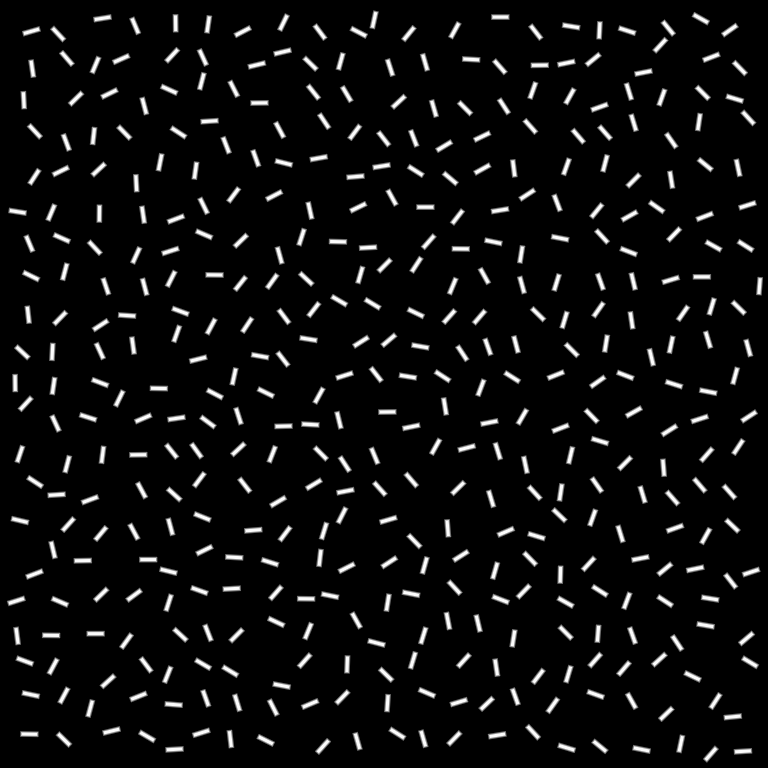
Write a WebGL 1 fragment shader that draws this pattern.

```glsl
precision highp float;

// White dashes strewn evenly over black, each turned at random.
// One dash sits in each cell of a jittered grid; every centre is then
// pushed away from close neighbours so that the dashes keep their distance.

uniform vec2 u_resolution;

const vec3 GROUND_COLOR = vec3(0.0);
const vec3 DASH_COLOR = vec3(0.99);

const float GRID = 21.0;            // cells along each side
const float MARGIN = 0.012;         // empty rim, in canvas units
const vec2 DASH_SIZE = vec2(0.0222, 0.0057); // length and width
const float EDGE = 0.003;           // width of the soft edge
const float JITTER = 0.84;          // scatter of centres, in cells
const float SPACING = 0.92;         // distance below which centres repel
const float PUSH = 0.52;            // share of the overlap undone by each
const float PI = 3.14159265;

float hash(vec2 p) {
  return fract(sin(dot(p, vec2(127.1, 311.7))) * 43758.5453);
}

// Randomly placed point of a cell, in grid units
vec2 scatteredPoint(vec2 cell) {
  vec2 random = vec2(hash(cell + 3.7), hash(cell + 51.3));
  return cell + 0.5 + (random - 0.5) * JITTER;
}

// The same point, moved away from neighbours that are too close
vec2 spacedPoint(vec2 cell) {
  vec2 point = scatteredPoint(cell);
  vec2 shift = vec2(0.0);
  for (int y = -1; y <= 1; y++) {
    for (int x = -1; x <= 1; x++) {
      if (x == 0 && y == 0) continue;
      vec2 away = point - scatteredPoint(cell + vec2(float(x), float(y)));
      float dist = max(length(away), 0.001);
      shift += away / dist * max(SPACING - dist, 0.0) * PUSH;
    }
  }
  return point + shift;
}

// Signed distance to a box centred on the origin
float boxDistance(vec2 p, vec2 halfSize) {
  vec2 d = abs(p) - halfSize;
  return length(max(d, 0.0)) + min(max(d.x, d.y), 0.0);
}

void main() {
  float side = min(u_resolution.x, u_resolution.y);
  vec2 uv = gl_FragCoord.xy / side;
  float cellSize = (1.0 - 2.0 * MARGIN) / GRID;
  vec2 gridPos = (uv - MARGIN) / cellSize;
  vec2 cellCount = floor(GRID * u_resolution / side + 0.001);

  // Nearest dash among the surrounding cells
  float nearest = 1.0;
  for (int y = -1; y <= 1; y++) {
    for (int x = -1; x <= 1; x++) {
      vec2 cell = floor(gridPos) + vec2(float(x), float(y));
      if (any(lessThan(cell, vec2(0.0)))) continue;
      if (any(greaterThanEqual(cell, cellCount))) continue;
      vec2 offset = (gridPos - spacedPoint(cell)) * cellSize;
      float angle = PI * hash(cell + 97.9);
      float c = cos(angle);
      float s = sin(angle);
      vec2 local = vec2(c * offset.x + s * offset.y, c * offset.y - s * offset.x);
      nearest = min(nearest, boxDistance(local, 0.5 * DASH_SIZE));
    }
  }

  float softness = max(EDGE, 1.0 / side);
  float coverage = clamp(0.5 - nearest / softness, 0.0, 1.0);
  gl_FragColor = vec4(mix(GROUND_COLOR, DASH_COLOR, coverage), 1.0);
}
```
